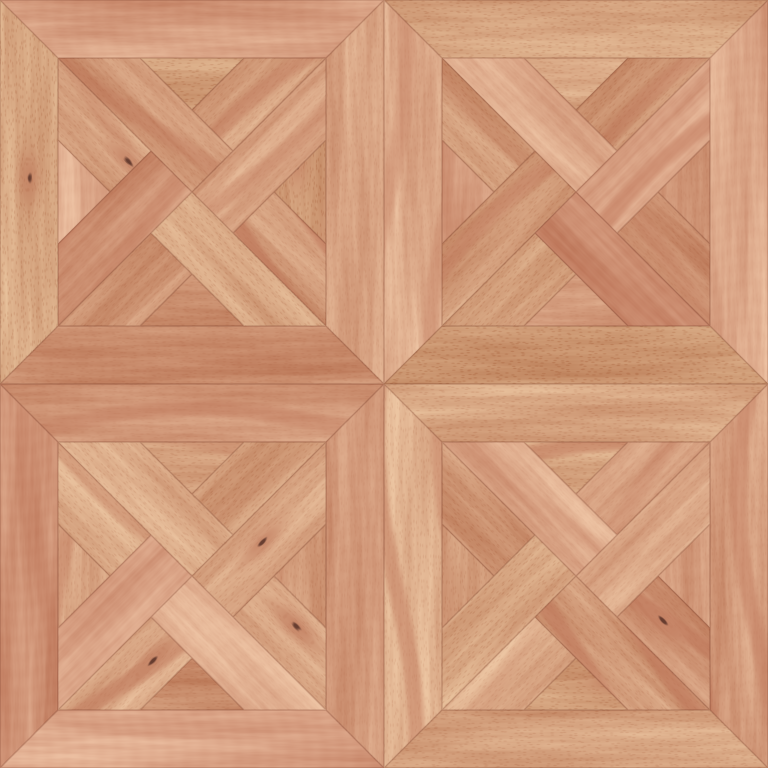
Reproduce this texture procedurally as a Shadertoy shader.

```glsl
// Parquet of square wooden panels: a mitred frame around a pinwheel of diagonal boards.
// Each panel is folded into one quadrant, which is cut into four kinds of board;
// each board gets its own tone, layered-sine grain, cellular pores and rare knots.

const float PANELS = 2.0;          // panels across and down
const float BOARD = 0.151;         // board width, in panels
const float SEAM = 0.0032;         // joint width, in panels
const float SEAM_DEPTH = 0.22;
const float TONE_MEAN = 0.58;
const float TONE_SPREAD = 0.56;    // variation between boards
const float GRAIN = 0.27;
const float FIBRE = 0.16;
const float PORES = 0.30;
const float KNOT_CHANCE = 0.13;
const vec2 KNOT_SIZE = vec2(0.016, 0.007);
const int SAMPLES = 2;             // per axis, for smooth edges

const vec3 DARK_WOOD = vec3(0.755, 0.505, 0.375);
const vec3 MID_WOOD = vec3(0.830, 0.620, 0.490);
const vec3 LIGHT_WOOD = vec3(0.910, 0.745, 0.610);
const vec3 RED_STREAK = vec3(0.740, 0.450, 0.340);
const vec3 PINK_SHIFT = vec3(0.004, -0.014, 0.004);
const vec3 KNOT_COLOR = vec3(0.340, 0.190, 0.150);
const float R = 0.70710678;

float hash(vec2 p) {
    return fract(sin(dot(p, vec2(127.1, 311.7))) * 43758.55);
}

// Distance to the nearest scattered point
float cellular(vec2 p) {
    vec2 cell = floor(p);
    float nearest = 2.0;
    for (int y = -1; y <= 1; y++)
        for (int x = -1; x <= 1; x++) {
            vec2 c = cell + vec2(x, y);
            vec2 point = c + vec2(hash(c), hash(c + 57.3));
            nearest = min(nearest, length(p - point));
        }
    return nearest;
}

// Streaks along g.x, from broad bands to fine lines
float streaks(vec2 g, float seed) {
    float v = 0.0, amp = 0.5, freq = 14.0;
    for (int i = 0; i < 6; i++) {
        float k = float(i);
        float bend = 1.6 * sin(g.x * (2.0 + 1.7 * k) + seed * 9.0 + 2.3 * k);
        v += amp * sin(g.y * freq + bend + 2.0 * v + seed * 37.0 * (k + 1.0));
        freq *= 1.85;
        amp *= 0.78;
    }
    return v;
}

// g: along and across the grain; middle: centre of the board; id: unique per board
vec3 wood(vec2 g, vec2 middle, vec2 id) {
    float seed = hash(id), tone = hash(id + 3.7), pink = hash(id + 8.1);
    float redness = hash(id + 12.9);

    // Knot, with the grain flowing around it
    float knotted = step(hash(id + 21.3), KNOT_CHANCE);
    vec2 jitter = vec2(hash(id + 5.3), hash(id + 6.9)) - 0.5;
    vec2 k = (g - middle - jitter * vec2(0.2, 0.06)) / KNOT_SIZE;
    float halo = knotted * exp(-dot(k, k) * 0.06);
    g.y -= 0.012 * halo * sign(k.y) * min(abs(k.y), 1.0);

    // Grain, fibres and faint cross ripple
    float fibre = cellular(g * vec2(12.0, 150.0) + seed * 91.0) - 0.5;
    float ripple = sin(g.x * 140.0 + 3.0 * sin(g.y * 17.0)) * pink * 0.025;
    float t = TONE_MEAN + TONE_SPREAD * (tone - 0.5) + ripple
            + GRAIN * streaks(g, seed) + FIBRE * fibre;

    // Open pores, strongest in the yellower boards
    float pore = cellular(g * vec2(45.0, 125.0) + seed * 53.0);
    t -= PORES * (1.0 - pink) * (1.0 - smoothstep(0.08, 0.32, pore));
    t = clamp(t, -0.15, 1.1);
    vec3 color = t < 0.5 ? mix(DARK_WOOD, MID_WOOD, 2.0 * t)
                         : mix(MID_WOOD, LIGHT_WOOD, 2.0 * t - 1.0);
    color += PINK_SHIFT * (2.0 * pink - 1.0);

    // Reddish heartwood bands
    float band = sin(g.y * 38.0 + 2.0 * sin(g.x * 4.0 + seed * 40.0) + seed * 90.0);
    float red = smoothstep(0.4, 1.0, band) * redness * redness * 0.6;
    color = mix(color, RED_STREAK, max(red, 0.55 * halo));

    float core = 1.0 - smoothstep(0.25, 1.1, length(k) + 0.8 * fibre);
    return mix(color, KNOT_COLOR, 0.85 * knotted * core);
}

vec3 parquet(vec2 uv) {
    vec2 panel = floor(uv * PANELS);
    vec2 p = fract(uv * PANELS) - 0.5;

    // Fold into the top quadrant, with q along its two diagonals
    vec2 d = R * vec2(p.x + p.y, p.y - p.x);
    float side = d.x > 0.0 ? (d.y > 0.0 ? 0.0 : 1.0) : (d.y > 0.0 ? 3.0 : 2.0);
    vec2 q = side < 0.5 ? d : side < 1.5 ? vec2(-d.y, d.x)
           : side < 2.5 ? -d : vec2(d.y, -d.x);
    vec2 level = R * vec2(q.x - q.y, q.x + q.y);
    float inner = 0.5 - BOARD - level.y;

    // Small triangle, unless another board covers it
    float kind = 2.0, edge = min(min(q.x, q.y) - BOARD, inner);
    vec2 grain = level, middle = vec2(0.0, 0.3);
    if (inner < 0.0) {             // frame rail
        kind = 3.0;
        edge = min(min(q.x, q.y), min(-inner, 0.5 - level.y));
        middle = vec2(0.0, 0.5 - 0.5 * BOARD);
    } else if (q.x < BOARD) {      // pinwheel arm
        kind = 0.0;
        edge = min(min(q.x, BOARD - q.x), min(q.y, inner));
        grain = q.yx;
        middle = vec2(0.22, 0.5 * BOARD);
    } else if (q.y < BOARD) {      // short board beside the next arm
        kind = 1.0;
        edge = min(min(q.x - BOARD, inner), min(q.y, BOARD - q.y));
        grain = q;
        middle = vec2(0.27, 0.5 * BOARD);
    }
    vec2 id = panel * vec2(17.0, 29.0) + vec2(side * 4.0 + kind, kind * 1.3);
    float seam = 1.0 - smoothstep(0.0, SEAM, edge);
    return wood(grain, middle, id) * (1.0 - SEAM_DEPTH * seam * vec3(0.7, 1.0, 1.1));
}

void mainImage(out vec4 fragColor, in vec2 fragCoord) {
    vec3 sum = vec3(0.0);
    for (int i = 0; i < SAMPLES * SAMPLES; i++) {
        vec2 offset = (vec2(i % SAMPLES, i / SAMPLES) + 0.5) / float(SAMPLES) - 0.5;
        sum += parquet((fragCoord + offset) / iResolution.y);
    }
    fragColor = vec4(sum / float(SAMPLES * SAMPLES), 1.0);
}
```
